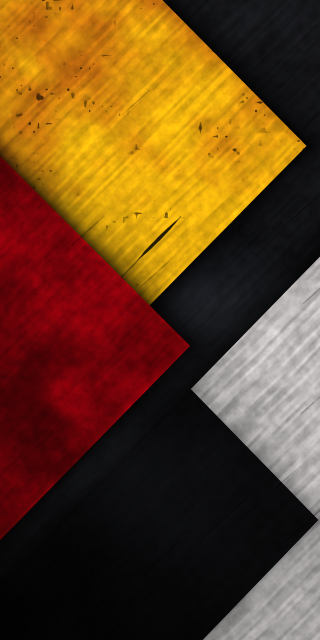
This background is drawn by a Shadertoy shader. Its source:

```glsl
const vec3 CHARCOAL = vec3(0.078, 0.080, 0.090);
const vec3 SLATE_GLOW = vec3(0.050, 0.053, 0.066);
const vec3 GOLD = vec3(0.92, 0.69, 0.055);
const vec3 AMBER = vec3(0.75, 0.42, 0.06);
const vec3 CRIMSON = vec3(0.52, 0.006, 0.042);
const vec3 MAROON = vec3(0.28, 0.008, 0.020);
const vec3 SILVER = vec3(0.71, 0.695, 0.695);

// Panel corners, with canvas width 1 and height 2
const vec2 GOLD_TIP = vec2(0.958, 1.544);
const vec2 RED_TIP = vec2(0.594, 0.919);
const vec2 SILVER_TIP = vec2(0.596, 0.784);
const vec2 DARK_TIP = vec2(0.995, 0.375);

const float GRAIN_DENSITY = 105.0;
const float SHADOW_WIDTH = 0.045;
const int SCRATCH_COUNT = 14;

float hash(vec2 p) {
    vec3 q = fract(vec3(p.xyx) * 0.1031);
    q += dot(q, q.yzx + 33.33);
    return fract((q.x + q.y) * q.z);
}

float noise(vec2 p) {
    vec2 i = floor(p), f = fract(p);
    f = f * f * (3.0 - 2.0 * f);
    return mix(mix(hash(i), hash(i + vec2(1, 0)), f.x),
               mix(hash(i + vec2(0, 1)), hash(i + vec2(1, 1)), f.x), f.y);
}

float fbm(vec2 p) {
    float sum = 0.0, amp = 0.52;
    for (int i = 0; i < 5; i++) {
        sum += amp * noise(p);
        p = mat2(1.6, 1.2, -1.2, 1.6) * p + 7.3;
        amp *= 0.5;
    }
    return sum;
}

// Signed distance to a wedge pointing right; slopes are (upper, lower)
float wedge(vec2 p, vec2 tip, vec2 slopes) {
    float dy = p.y - tip.y;
    return (p.x - tip.x + abs(dy) / (dy > 0.0 ? slopes.x : slopes.y)) * 0.707;
}

// Line that tapers to a point at both ends
float crack(vec2 p, vec2 a, vec2 b, float width, float px) {
    vec2 dir = b - a;
    float t = clamp(dot(p - a, dir) / dot(dir, dir), 0.0, 1.0);
    float w = width * sin(3.1416 * t);
    float d = length(p - a - dir * t) + 0.003 * (noise(p * 60.0) - 0.5);
    return 1.0 - smoothstep(w - 0.5 * px, w + px, d);
}

float shadow(float d, float strength) {
    return 1.0 - strength * exp(-max(d, 0.0) / SHADOW_WIDTH);
}

float cover(float d, float px) {
    return 1.0 - smoothstep(-0.6 * px, 0.6 * px, d);
}

float glow(vec2 p, vec2 center, float radius) {
    vec2 q = (p - center) / radius;
    return exp(-dot(q, q));
}

void mainImage(out vec4 fragColor, in vec2 fragCoord) {
    vec2 p = fragCoord / iResolution.xy * vec2(1.0, 2.0);
    float px = 1.0 / iResolution.x;

    // Shared surface wear and diagonal wood grain
    float cloud = fbm(p * 4.0);
    float stain = fbm(p * 9.0 + 31.0);
    float fine = fbm(p * 45.0 + 5.0) - 0.5;
    vec2 along = vec2(p.x + p.y, p.y - p.x) * 0.707;
    along.y += 0.012 * cloud;
    float grain = noise(along * vec2(7.0, GRAIN_DENSITY) + 50.0) - 0.5;
    float scratches = 0.0;
    for (int i = 0; i < SCRATCH_COUNT; i++) {
        float k = float(i);
        vec2 start = vec2(hash(vec2(k, 2.0)), 2.0 * hash(vec2(k, 9.0)));
        vec2 span = vec2(1.0, 0.9) * (0.06 + 0.16 * hash(vec2(k, 5.0)));
        scratches = max(scratches, crack(p, start, start + span, 0.001, px));
    }

    float goldD = wedge(p, GOLD_TIP, vec2(1.012, 1.016));
    float redD = wedge(p, RED_TIP, vec2(1.0, 1.022));
    float darkD = wedge(p, DARK_TIP, vec2(1.026, 1.036));
    float silverD = (p.y - SILVER_TIP.y - 1.026 * (p.x - SILVER_TIP.x)) * 0.698;

    // Charcoal ground
    vec3 ground = CHARCOAL * (0.4 + 1.1 * cloud + 0.5 * fine + 0.3 * grain);
    float haze = glow(p, vec2(0.62, 1.14), 0.2) + glow(p, vec2(0.50, 0.47), 0.25);
    ground += SLATE_GLOW * haze * (0.4 + stain);
    ground *= mix(0.35, 1.0, smoothstep(0.05, 0.75, p.y + 0.5 * p.x));
    ground *= 1.0 - 0.45 * scratches;
    vec3 col = ground * shadow(goldD, 0.85) * shadow(silverD, 0.6);

    // Gold panel with amber stains, specks and a split
    float amber = dot(p - vec2(0.45, 1.6), vec2(-0.6, 0.9)) * 1.1;
    amber += 1.6 * (cloud - 0.5) + 1.1 * (stain - 0.5) + 0.15;
    amber += 0.45 * exp(goldD / 0.04);
    vec3 gold = mix(GOLD, AMBER, clamp(amber, 0.0, 1.0));
    gold *= 1.0 + 0.22 * grain + 0.3 * fine;
    float specks = smoothstep(0.80, 0.93, noise(p * 75.0)) * smoothstep(0.48, 0.68, stain);
    float split = crack(p, vec2(0.425, 1.182), vec2(0.565, 1.323), 0.0045, px);
    split = max(split, 0.5 * crack(p, vec2(0.37, 1.125), vec2(0.44, 1.195), 0.002, px));
    gold *= (1.0 - 0.6 * specks) * (1.0 - 0.85 * split) * (1.0 - 0.25 * scratches);
    col = mix(col, gold, cover(goldD, px));

    // Silver boards, shaded where the dark panel overlaps them
    vec3 silver = SILVER * (0.90 + 0.2 * cloud + 0.26 * grain + 0.3 * fine);
    silver *= 0.92 + 0.12 * smoothstep(0.2, 0.9, p.y);
    silver *= shadow(darkD, 0.28) * (1.0 - 0.25 * scratches);
    col = mix(col, silver, cover(max(silverD, -darkD), px));

    // Crimson panel over its cast shadow, with a lit rim
    col *= shadow(redD, 0.75);
    float worn = 0.25 + 2.0 * (cloud - 0.5) + 1.3 * (stain - 0.5);
    worn += 0.5 * glow(p, vec2(0.08, 0.76), 0.25);
    vec3 red = mix(CRIMSON, MAROON, clamp(worn, 0.0, 1.0));
    red *= 1.0 + 0.15 * grain + 0.45 * fine - 0.3 * scratches;
    red *= 1.0 + 0.25 * exp(-abs(redD) / 0.006);
    col = mix(col, red, cover(redD, px));

    fragColor = vec4(clamp(col, 0.0, 1.0), 1.0);
}
```
